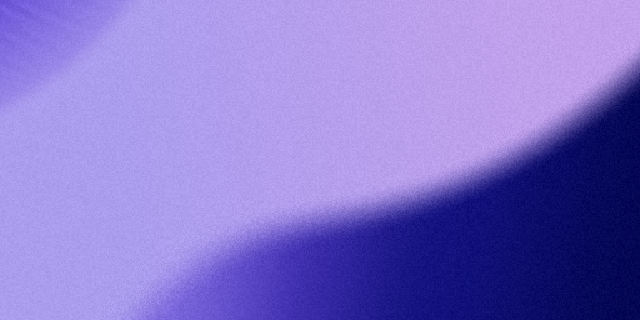
A WebGL 2 fragment shader for this background:

```glsl
#version 300 es
precision highp float;
// A soft lilac field above a deep indigo wave, with a violet disc in the corner.
// The wave is a signed distance to a curve y = f(x); the disc is a circle distance.
// Faint layered sines give the disc its streaks and a cell hash gives the grain.

uniform vec2 u_resolution;
out vec4 fragColor;

// Colours
const vec3 LILAC_COOL = vec3(0.665, 0.615, 0.930);
const vec3 LILAC_WARM = vec3(0.755, 0.630, 0.925);
const vec3 DISC_EDGE = vec3(0.620, 0.550, 0.915);
const vec3 DISC_CORE = vec3(0.420, 0.330, 0.850);
const vec3 WAVE_VIOLET = vec3(0.480, 0.400, 0.860);
const vec3 WAVE_PURPLE = vec3(0.270, 0.200, 0.710);
const vec3 WAVE_INDIGO = vec3(0.075, 0.070, 0.500);
const vec3 WAVE_NIGHT = vec3(0.015, 0.025, 0.330);

// Shape, in units of the canvas height
const vec2 BEND = vec2(1.05, 0.318);   // inflection point of the wave
const float BEND_SLOPE = 0.18;
const float LEFT_DROP = 0.867;
const float RIGHT_RISE = 0.339;
const float RIGHT_POWER = 2.3;
const float SOFT_LEFT = 0.085;
const float SOFT_RIGHT = 0.070;
const vec2 DISC_CENTRE = vec2(-0.534, 1.706);
const float DISC_RADIUS = 1.185;
const float DISC_SOFT = 0.035;
const float DISC_DEPTH = 0.300;

// Texture
const float GRAIN_CELLS = 256.0;
const float GRAIN_AMOUNT = 0.045;
const float STREAK_AMOUNT = 0.025;

float hash(vec2 cell) {
    vec3 q = fract(vec3(cell.xyx) * 0.1031);
    q += dot(q, q.yzx + 33.33);
    return fract((q.x + q.y) * q.z);
}

// Approximate signed distance to the wave, positive above it
float waveDistance(vec2 p) {
    float d = p.x - BEND.x;
    float a = abs(d);
    float curve = d < 0.0 ? -LEFT_DROP * a * a * a : RIGHT_RISE * pow(a, RIGHT_POWER);
    float bend = d < 0.0 ? 3.0 * LEFT_DROP * a * a
                         : RIGHT_POWER * RIGHT_RISE * pow(a, RIGHT_POWER - 1.0);
    float slope = BEND_SLOPE + bend;
    return (p.y - BEND.y - BEND_SLOPE * d - curve) / sqrt(1.0 + slope * slope);
}

// Lilac field, warming towards the upper right
vec3 fieldColour(vec2 p) {
    float warmth = smoothstep(0.1, 2.0, p.x + 0.15 * (p.y - 0.5));
    return mix(LILAC_COOL, LILAC_WARM, warmth);
}

// Wave body, from violet on the left to night blue on the right
vec3 waveColour(vec2 p) {
    float t = p.x - 0.15 * (p.y - 0.1);
    vec3 c = mix(WAVE_VIOLET, WAVE_PURPLE, smoothstep(0.50, 0.98, t));
    c = mix(c, WAVE_INDIGO, smoothstep(0.80, 1.38, t));
    return mix(c, WAVE_NIGHT, smoothstep(1.30, 2.0, t));
}

float streaks(vec2 p) {
    float across = dot(p, vec2(0.45, 0.89));
    return 0.6 * sin(across * 110.0 + 2.0 * sin(p.x * 9.0))
         + 0.4 * sin(across * 190.0 - p.x * 14.0);
}

void main() {
    vec2 p = gl_FragCoord.xy / u_resolution.y;
    p.x *= 2.0 * u_resolution.y / u_resolution.x;

    vec3 colour = fieldColour(p);

    // Corner disc
    float depth = DISC_RADIUS - length(p - DISC_CENTRE);
    float inside = smoothstep(-DISC_SOFT, DISC_SOFT, depth);
    float core = clamp(depth / DISC_DEPTH, 0.0, 1.0);
    vec3 disc = mix(DISC_EDGE, DISC_CORE, core) + STREAK_AMOUNT * core * streaks(p);
    colour = mix(colour, disc, inside);

    // Wave with a blurred rim
    float soft = mix(SOFT_LEFT, SOFT_RIGHT, smoothstep(0.5, 1.5, p.x));
    float dist = waveDistance(p);
    float light = smoothstep(-soft, soft, dist);
    colour = mix(waveColour(p), colour, light);

    // Fine grain, stronger along the rim
    float rim = exp(-dist * dist / (soft * soft));
    float grain = hash(floor(p * GRAIN_CELLS)) - 0.5;
    colour += grain * GRAIN_AMOUNT * (1.0 + 0.8 * rim);

    fragColor = vec4(clamp(colour, 0.0, 1.0), 1.0);
}
```
